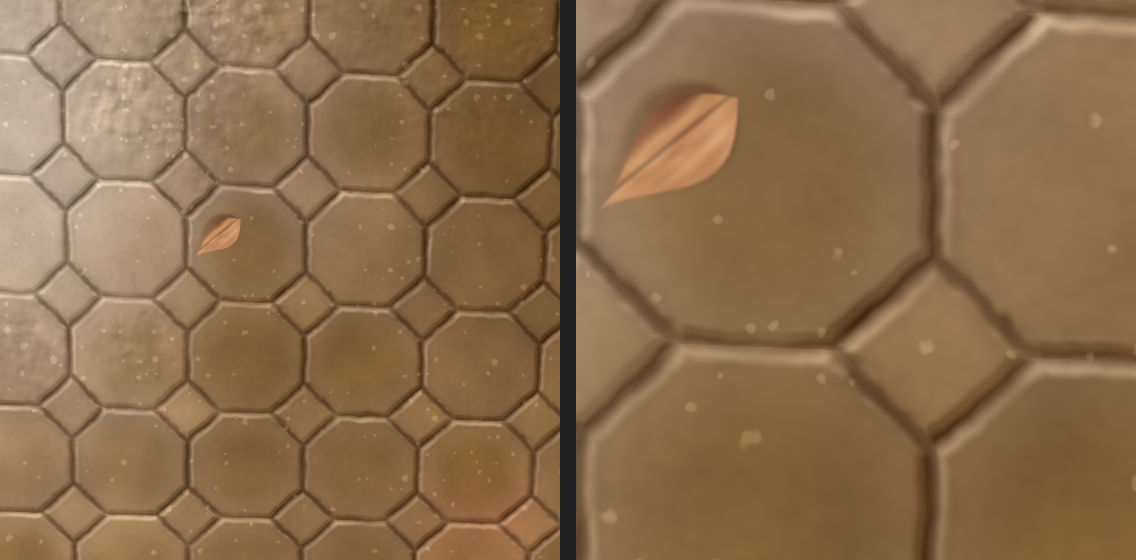
Left, the full canvas; right, a detail of the centre.
A WebGL 2 fragment shader for this texture:

```glsl
#version 300 es
precision highp float;
// Worn paving of octagons with small square insets, seen at a slight slant.
// The slant is a smooth warp to grid cells; a height field of joints and
// gritty crust is lit by slope, over a brown base with a pale wet sheen.
uniform vec2 u_resolution;
out vec4 fragColor;

vec2 hash2(vec2 c) {
  vec3 q = fract(c.xyx * vec3(0.1031, 0.103, 0.0973));
  q += dot(q, q.yzx + 33.33);
  return fract((q.xx + q.yz) * q.zy);
}

// Gradient noise, roughly -0.7 to 0.7
float corner(vec2 c, vec2 f) {
  return dot(hash2(c) * 2.0 - 1.0, f);
}
float noise(vec2 p) {
  vec2 i = floor(p), f = p - i;
  vec2 u = f * f * f * (f * (f * 6.0 - 15.0) + 10.0);
  vec2 e = vec2(1.0, 0.0);
  return mix(mix(corner(i, f), corner(i + e.xy, f - e.xy), u.x),
             mix(corner(i + e.yx, f - e.yx), corner(i + 1.0, f - 1.0), u.x), u.y);
}

// Canvas (y down) to cells; octagons are centred on whole numbers
vec2 toGrid(vec2 p) {
  float y = p.y - (0.062 - 0.04 * p.y) * (p.x - 0.224);
  float x = (p.x - 0.219 - 0.018 * p.y) / (0.223 - 0.021 * p.y);
  return vec2(1.0 + x, y * (4.615 + 0.33 * y * y));
}

// Distance to the nearest joint, in cells
float jointDistance(vec2 g) {
  vec2 a = abs(g - round(g));
  float slant = (0.715 - a.x - a.y) * 0.707;
  return slant > 0.0 ? min(slant, 0.5 - max(a.x, a.y)) : -slant;
}

float blob(vec2 p, vec2 centre, float radius) {
  vec2 q = (p - centre) / radius;
  return exp(-dot(q, q));
}

// Where the surface is rough and crusted
float roughness(vec2 p) {
  float r = 0.06 + 0.3 * smoothstep(0.3, 0.0, p.y);
  r += 0.8 * blob(p, vec2(0.22, 0.2), 0.09) + 0.6 * blob(p, vec2(0.4, 0.04), 0.12);
  r += 0.6 * blob(p, vec2(0.04, 0.62), 0.08) + 0.5 * blob(p, vec2(0.24, 0.6), 0.08);
  return r + 0.5 * blob(p, vec2(0.36, 0.27), 0.08) + 0.3 * blob(p, vec2(0.8, 0.2), 0.09);
}

float grooveDistance(vec2 p) {
  vec2 wobble = vec2(noise(p * 34.0), noise(p * 34.0 + 51.0));
  wobble += 0.5 * vec2(noise(p * 90.0), noise(p * 90.0 + 23.0));
  return jointDistance(toGrid(p) + 0.018 * wobble);
}

float height(vec2 p) {
  float tile = smoothstep(0.004, 0.05, grooveDistance(p));
  return tile + roughness(p) * (0.65 * noise(p * 58.0) + 0.25 * noise(p * 120.0));
}

// Scattered pale chips, one per jittered cell, denser on rough ground
float chips(vec2 p, float scale) {
  vec2 q = p * scale + 0.22 * vec2(noise(p * 110.0), noise(p * 110.0 + 9.0));
  vec2 cell = floor(q), h = hash2(cell + scale);
  float size = 0.16 + 0.16 * h.x;
  float d = length(q - cell - 0.35 - 0.3 * hash2(cell + 71.0));
  return smoothstep(size, size - 0.15, d) * step(h.y, 0.02 + 0.4 * roughness(p));
}

void main() {
  vec2 p = gl_FragCoord.xy / u_resolution;
  p.y = 1.0 - p.y;
  vec2 grid = toGrid(p), cell = round(grid), a = abs(grid - cell);
  vec2 tile = a.x + a.y > 0.715 ? floor(grid) + 0.5 : cell;

  // Brown base: pale sheen on the left, darker right, warm glow lower right
  vec3 color = mix(vec3(0.565, 0.425, 0.27), vec3(0.46, 0.335, 0.19),
                   smoothstep(0.5, 0.92, p.x) * smoothstep(0.9, 0.25, p.y));
  vec2 s = (p - vec2(-0.02, 0.18)) * vec2(2.2, 1.6);
  color = mix(color, vec3(0.775, 0.715, 0.65), 0.97 * exp(-dot(s, s)));
  color = mix(color, vec3(0.69, 0.59, 0.47), 0.6 * blob(p, vec2(0.38, 0.02), 0.2));
  color = mix(color, vec3(0.56, 0.45, 0.35), 0.6 * blob(p, vec2(0.52, 0.32), 0.2));
  color = mix(color, vec3(0.65, 0.51, 0.37), 0.7 * blob(p, vec2(0.02, 0.86), 0.2));
  color = mix(color, vec3(0.65, 0.41, 0.28), 0.55 * blob(p, vec2(0.87, 0.93), 0.11));

  // Tone per tile, olive stain inside some octagons, cloudy mottling
  color *= 0.94 + 0.12 * hash2(tile + 5.0).x;
  float stain = smoothstep(0.5, 0.2, length(grid - cell)) * hash2(cell + 13.0).y;
  color = mix(color, vec3(0.46, 0.32, 0.13), 0.5 * stain * smoothstep(0.35, 0.7, p.x + 0.6 * p.y));
  color = mix(color, vec3(0.46, 0.33, 0.16), 0.55 * blob(p, vec2(0.45, 0.63), 0.15));
  color *= 1.0 + 0.13 * noise(p * 7.0) + 0.09 * noise(p * 17.0) + 0.04 * noise(p * 90.0);
  color *= 1.0 + 0.25 * roughness(p) * noise(p * 36.0);

  // Joints: dark grooves in a soft halo; level ones fainter with a wet pale lip
  float d = grooveDistance(p);
  float level = smoothstep(0.40, 0.46, a.y) * smoothstep(0.3, 0.2, a.x);
  float groove = smoothstep(0.036, 0.006, d) * (1.0 - 0.4 * level);
  color *= 1.0 - 0.09 * smoothstep(0.1, 0.0, d) * (1.0 - level);
  color = mix(color, color * vec3(0.73, 0.69, 0.64), groove * (0.9 + 0.5 * noise(p * 22.0)));
  float lip = smoothstep(0.07, 0.035, d) * level * step(grid.y, cell.y);
  color += vec3(0.065, 0.065, 0.06) * lip * (0.8 + 1.2 * noise(p * 25.0));

  // Light from the upper left catches rims and crust
  float slope = height(p + vec2(0.0025, 0.003)) - height(p - vec2(0.0025, 0.003));
  color += vec3(0.19, 0.185, 0.175) * clamp(slope, -0.55, 0.75) * (0.8 + 0.9 * noise(p * 19.0));
  float grit = max(chips(p, 38.0), chips(p + 0.37, 64.0));
  color += vec3(0.10, 0.095, 0.08) * grit;

  // One dry leaf: tapered outline, midrib and a dark upper edge
  vec2 q = p - vec2(0.386, 0.427);
  vec2 leaf = vec2(dot(q, vec2(0.78, -0.63)), dot(q, vec2(0.63, 0.78)));
  float t = clamp((leaf.x + 0.058) / 0.116, 0.0, 1.0);
  float halfWidth = 0.028 * sin(3.14159 * pow(t, 1.6));
  vec3 dry = mix(vec3(0.70, 0.47, 0.31), vec3(0.84, 0.64, 0.46), 0.5 + noise(leaf * vec2(40.0, 130.0)));
  dry *= 1.0 - 0.2 * smoothstep(0.003, 0.0, abs(leaf.y + 0.004));
  dry = mix(dry, vec3(0.38, 0.20, 0.12), smoothstep(-0.010, -0.020, leaf.y) * t);
  float shadow = smoothstep(-0.008, 0.003, halfWidth - abs(leaf.y + 0.004));
  shadow *= t * smoothstep(1.0, 0.88, t);
  color = mix(color, vec3(0.32, 0.20, 0.12), 0.6 * shadow);
  color = mix(color, dry, smoothstep(0.0, 0.004, halfWidth - abs(leaf.y)));

  fragColor = vec4(color, 1.0);
}
```
